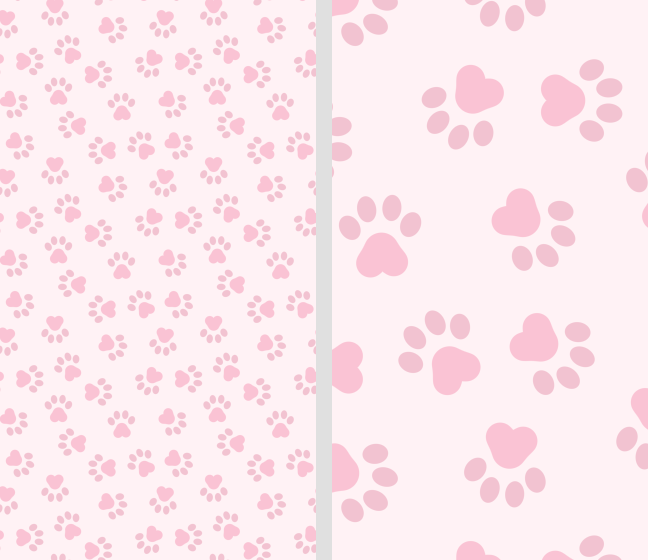
Left: the whole. Right: its middle third, enlarged.
A Shadertoy shader for this pattern:

```glsl
// Pink paw prints, turned various ways, scattered in a repeating square tile.

#define TILE_SIZE  0.5023                  // tile side / canvas width
#define BACKGROUND vec3(1.00, 0.95, 0.96)
#define PAD_COLOR  vec3(0.98, 0.765, 0.83)
#define TOE_COLOR  vec3(0.95, 0.765, 0.82)
#define PAW_SCALE  1.0
#define INNER_TOE  vec2(2.65, 9.7)         // toe centres, percent of tile
#define OUTER_TOE  vec2(6.4, 6.0)
#define INNER_SIZE vec2(2.0, 2.75)         // toe radii
#define OUTER_SIZE vec2(2.1, 2.7)

// Pad centre in percent of the tile, then toe direction in degrees
const int PAW_COUNT = 14;
const vec3 PAWS[PAW_COUNT] = vec3[](
    vec3(36.9, 38.7,   91.0), vec3(76.8, 28.9,   93.0),
    vec3( 5.7, 36.9,  -39.0), vec3(49.3, 20.7,  173.0),
    vec3(68.2,  5.2,  180.0), vec3(91.6,  5.2,  126.0),
    vec3( 9.4, 10.7,  -34.0), vec3(34.6, 96.3,  -89.0),
    vec3(67.5, 83.4,  -22.0), vec3( 3.8, 88.6, -100.0),
    vec3(45.2, 65.4,  119.0), vec3(14.9, 61.3,    0.0),
    vec3(96.5, 63.0, -126.0), vec3(58.1, 53.0,    1.0));

float smoothUnion(float a, float b, float k) {
    float h = max(k - abs(a - b), 0.0) / k;
    return min(a, b) - 0.25 * h * h * k;
}

// Approximate distance to an ellipse leaning right by the given angle
float ellipseDistance(vec2 p, vec2 radii, float lean) {
    float c = cos(lean), s = sin(lean);
    p = vec2(c * p.x - s * p.y, s * p.x + c * p.y);
    float k = length(p / radii);
    return k * (k - 1.0) / max(length(p / (radii * radii)), 1e-4);
}

// Rounded dome over two lobes; p.x is mirrored
float padDistance(vec2 p) {
    float dome = length(p - vec2(0.0, 0.95)) - 3.7;
    float lobe = length(p - vec2(2.45, -1.65)) - 3.0;
    return smoothUnion(dome, lobe, 1.5);
}

float toeDistance(vec2 p) {
    float inner = ellipseDistance(p - INNER_TOE, INNER_SIZE, 0.12);
    float outer = ellipseDistance(p - OUTER_TOE, OUTER_SIZE, 0.5);
    return min(inner, outer);
}

void mainImage(out vec4 fragColor, in vec2 fragCoord) {
    // Tiles hang from the top left corner; units are percent of a tile
    float pixel = 100.0 / (TILE_SIZE * iResolution.x);
    vec2 p = (fragCoord - vec2(0.0, iResolution.y)) * pixel;

    float pad = 1e3, toes = 1e3;
    for (int i = 0; i < PAW_COUNT; i++) {
        // Offset to the nearest copy, wrapped across tile edges
        vec2 d = p - PAWS[i].xy;
        d -= 100.0 * round(d / 100.0);

        // Local frame: y runs toward the toes, x is mirrored
        float angle = radians(PAWS[i].z);
        vec2 axis = vec2(cos(angle), sin(angle));
        vec2 local = vec2(abs(d.x * axis.y - d.y * axis.x), dot(d, axis)) / PAW_SCALE;
        pad = min(pad, padDistance(local) * PAW_SCALE);
        toes = min(toes, toeDistance(local) * PAW_SCALE);
    }

    // Flat colours with antialiased edges
    float edge = 0.7 * pixel;
    vec3 color = mix(BACKGROUND, TOE_COLOR, smoothstep(edge, -edge, toes));
    color = mix(color, PAD_COLOR, smoothstep(edge, -edge, pad));
    fragColor = vec4(color, 1.0);
}
```
